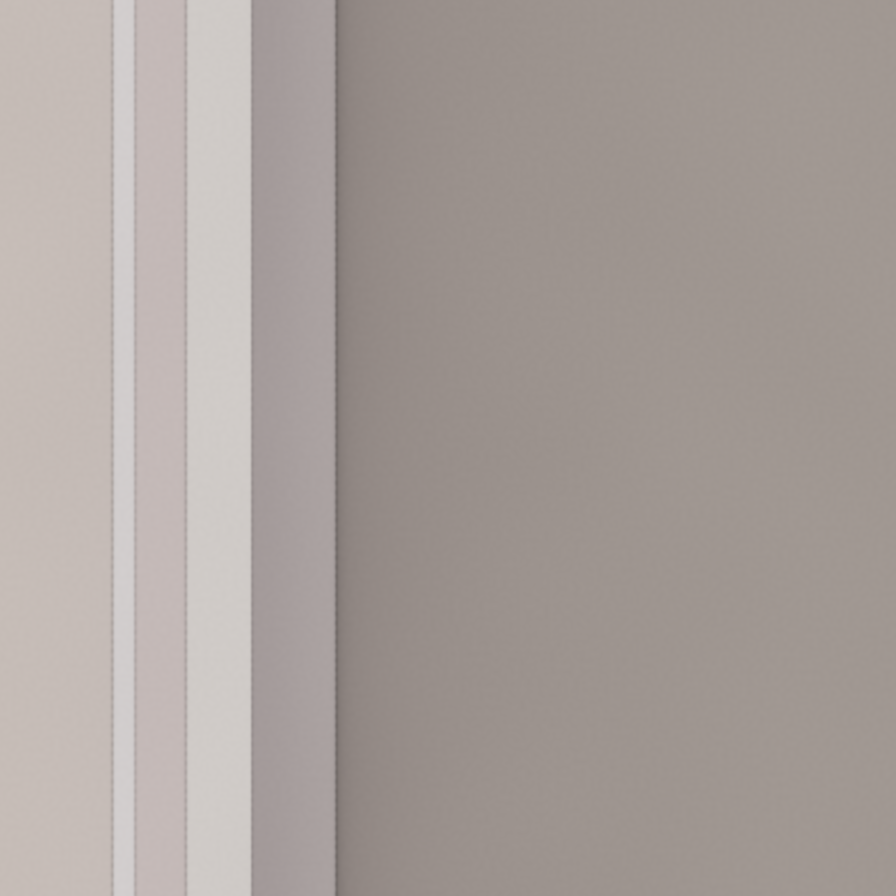
A WebGL 1 fragment shader for this texture:

```glsl
precision highp float;
// A pale moulded door frame beside a warm grey wall, in soft light.
// Vertical bands are layered by smoothed edges, then shaded with thin
// creases, a contact shadow and faint gradient noise for the paint.

uniform vec2 u_resolution;

// Band borders, from left to right
const float BEAD_LEFT = 0.1265;
const float BEAD_RIGHT = 0.1500;
const float BOARD_LEFT = 0.2085;
const float BOARD_RIGHT = 0.2805;
const float WALL_LEFT = 0.3750;

const vec3 PANEL_COLOR = vec3(0.770, 0.733, 0.715);
const vec3 BEAD_COLOR = vec3(0.820, 0.803, 0.802);
const vec3 GROOVE_COLOR = vec3(0.767, 0.725, 0.718);
const vec3 BOARD_COLOR = vec3(0.812, 0.793, 0.780);
const vec3 SIDE_DARK = vec3(0.640, 0.604, 0.602);
const vec3 SIDE_LIGHT = vec3(0.668, 0.634, 0.630);
const vec3 WALL_DARK = vec3(0.575, 0.537, 0.522);
const vec3 WALL_LIGHT = vec3(0.632, 0.598, 0.575);

const float EDGE_SOFTNESS = 0.0020;
const float CREASE_WIDTH = 0.0022;
const float RIPPLE_COUNT = 96.0;
const float RIPPLE_DEPTH = 0.20;
const float GRAIN_SCALE = 150.0;
const float GRAIN_STRENGTH = 0.008;
const float MOTTLE_SCALE = 5.0;
const float MOTTLE_STRENGTH = 0.008;
const float TAU = 6.28319;

vec2 hashGradient(vec2 cell) {
    vec3 p = fract(cell.xyx * vec3(0.1031, 0.1030, 0.0973));
    p += dot(p, p.yzx + 33.33);
    float angle = TAU * fract((p.x + p.y) * p.z);
    return vec2(cos(angle), sin(angle));
}

float gradientNoise(vec2 p) {
    vec2 cell = floor(p);
    vec2 f = fract(p);
    vec2 blend = f * f * f * (f * (f * 6.0 - 15.0) + 10.0);
    float a = dot(hashGradient(cell), f);
    float b = dot(hashGradient(cell + vec2(1.0, 0.0)), f - vec2(1.0, 0.0));
    float c = dot(hashGradient(cell + vec2(0.0, 1.0)), f - vec2(0.0, 1.0));
    float d = dot(hashGradient(cell + vec2(1.0, 1.0)), f - vec2(1.0, 1.0));
    return mix(mix(a, b, blend.x), mix(c, d, blend.x), blend.y);
}

// 0 left of the border, 1 right of it
float rightOf(float x, float border) {
    return smoothstep(-EDGE_SOFTNESS, EDGE_SOFTNESS, x - border);
}

// Thin dark line with a slightly beaded strength along its length
float crease(vec2 uv, float border) {
    float d = (uv.x - border) / CREASE_WIDTH;
    float ripple = 1.0 + RIPPLE_DEPTH * sin(TAU * RIPPLE_COUNT * uv.y);
    return exp(-d * d) * ripple;
}

vec3 wallColor(float x) {
    float fromCorner = max(x - WALL_LEFT, 0.0);
    vec3 color = mix(WALL_DARK, WALL_LIGHT, 1.0 - exp(-fromCorner * 4.5));
    // Contact shadow: a tight core with a wider falloff
    float shadow = 0.12 * exp(-fromCorner / 0.006) + 0.05 * exp(-fromCorner / 0.03);
    return color * (1.0 - shadow);
}

void main() {
    vec2 uv = gl_FragCoord.xy / u_resolution;
    float x = uv.x;

    // Flat bands
    vec3 panel = PANEL_COLOR + vec3(0.004, 0.004, 0.0) * (1.0 - x / BEAD_LEFT);
    vec3 side = mix(SIDE_DARK, SIDE_LIGHT, smoothstep(BOARD_RIGHT, WALL_LEFT, x));
    vec3 color = mix(panel, BEAD_COLOR, rightOf(x, BEAD_LEFT));
    color = mix(color, GROOVE_COLOR, rightOf(x, BEAD_RIGHT));
    color = mix(color, BOARD_COLOR, rightOf(x, BOARD_LEFT));
    color = mix(color, side, rightOf(x, BOARD_RIGHT));
    color = mix(color, wallColor(x), rightOf(x, WALL_LEFT));

    // Creases between the bands
    float dark = 0.10 * crease(uv, BEAD_LEFT - 0.001);
    dark += 0.08 * crease(uv, BEAD_RIGHT + 0.001);
    dark += 0.10 * crease(uv, BOARD_LEFT - 0.001);
    dark += 0.07 * crease(uv, BOARD_RIGHT + 0.001);
    dark += 0.14 * crease(uv, WALL_LEFT);
    color *= 1.0 - dark;

    // Paint grain and broad uneven tone
    float grain = gradientNoise(uv * GRAIN_SCALE);
    float mottle = gradientNoise(uv * MOTTLE_SCALE);
    color += GRAIN_STRENGTH * grain + MOTTLE_STRENGTH * mottle;

    gl_FragColor = vec4(clamp(color, 0.0, 1.0), 1.0);
}
```
